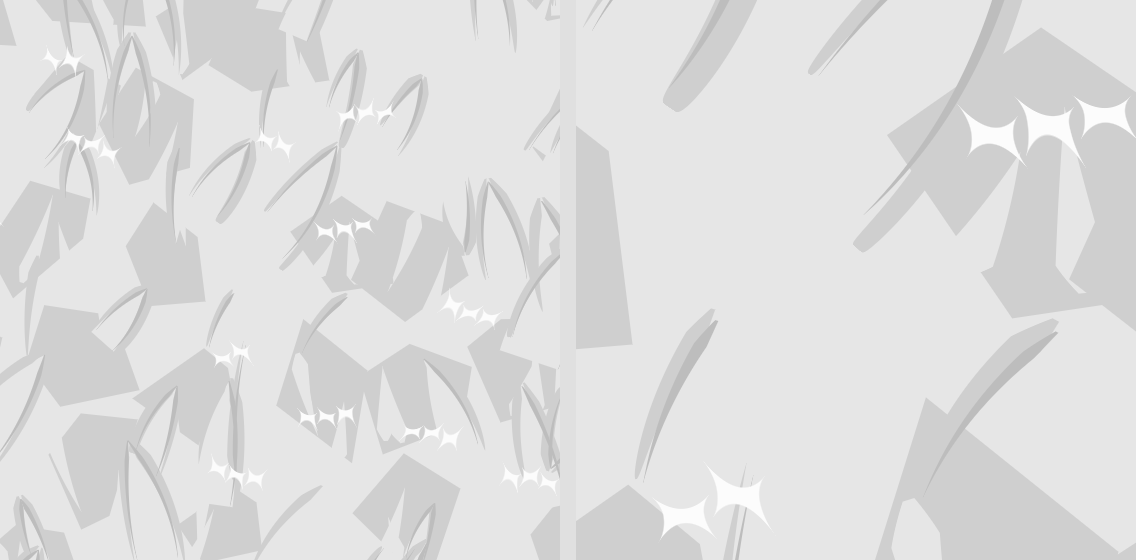
Left: the whole. Right: its middle third, enlarged.
Write a Shadertoy shader that draws this pattern.

```glsl
// Draws pale grey cut-paper foliage: angular patches, arched leaf blades and white glints.

vec4 hash4(vec2 cell, float seed) {
    vec4 h = fract(vec4(cell.xyx, seed) * vec4(0.1031, 0.1030, 0.0973, 0.1099) + 0.37);
    h += dot(h, h.wzxy + 33.33);
    return fract((h.xxyz + h.yzzw) * h.zywx);
}

mat2 rotation(float angle) {
    float c = cos(angle), s = sin(angle);
    return mat2(c, s, -s, c);
}

float coverage(float dist) {
    return clamp(0.5 - dist * iResolution.y, 0.0, 1.0);
}

// Sideways position of an arched blade, t running from apex to foot.
float archOffset(float t, float len, float bend) {
    return bend * len * t * (1.7 - t);
}

// Arched stroke hanging from the origin; low taper leaves a blunt foot.
float blade(vec2 q, float len, float bend, float width, float taper) {
    float t = q.y / len;
    float slope = bend * (1.7 - 2.0 * t);
    float profile = min(t * 5.0 + 0.2, 1.0) * pow(max(1.0 - t, 0.0), taper);
    float side = abs(q.x - archOffset(t, len, bend)) - width * profile;
    return max(side / sqrt(1.0 + slope * slope), (abs(t - 0.5) - 0.5) * len);
}

// Uneven convex polygon made of five half planes.
float patchShape(vec2 q, vec2 cell) {
    float d = -1.0;
    for (int i = 0; i < 5; i++) {
        vec4 h = hash4(cell, 20.0 + float(i));
        float angle = 1.2566 * float(i) + 0.8 * (h.x - 0.5);
        d = max(d, dot(q, vec2(cos(angle), sin(angle))) - mix(0.045, 0.112, h.y));
    }
    return d;
}

// Row of small plates with hollow sides and pointed corners.
float glints(vec2 q, vec2 cell, float last) {
    float index = clamp(round(q.x / 0.034), 0.0, last);
    vec4 h = hash4(cell + index * 7.0, 31.0);
    q.x -= index * 0.034;
    q.y += (h.x - 0.5) * 0.012 + q.x * (h.y - 0.5);
    q.y *= q.y < 0.0 ? mix(0.6, 1.1, h.z) : mix(0.75, 1.5, h.w);
    vec2 a = abs(q);
    float hollow = max(a.y - 0.005 - 36.0 * a.x * a.x, a.x - 0.012 - 20.0 * a.y * a.y);
    return max(hollow / 1.4, max(a.x, a.y) - 0.018);
}

void mainImage(out vec4 fragColor, in vec2 fragCoord) {
    vec2 p = fragCoord / iResolution.y;
    float patches = 1.0, gaps = 1.0, stems = 1.0, veins = 1.0, sparks = 1.0;

    // Angular patches, each notched by two light spikes
    vec2 home = floor(p / 0.22);
    for (int j = -1; j <= 1; j++)
    for (int i = -1; i <= 1; i++) {
        vec2 cell = home + vec2(i, j);
        vec4 h = hash4(cell, 1.0);
        vec2 q = p - (cell + 0.5 + 0.6 * (h.xy - 0.5)) * 0.22;
        if (h.z > 0.88) continue;
        float d = patchShape(q, cell);
        for (int k = 0; k < 2; k++) {
            vec4 n = hash4(cell, 5.0 + float(k));
            vec2 s = rotation((n.x - 0.5) * 0.9) * q;
            if (n.y < 0.35) s.y = -s.y;
            s += vec2((n.z - 0.5) * 0.11, 0.1);
            d = max(d, -blade(s, mix(0.07, 0.17, n.w), 0.25 * (n.x - 0.5), 0.018, 1.0));
        }
        patches = min(patches, d);
    }

    // Leaves: two arched blades from one apex, dark veins and a light inside
    home = floor(p / 0.18);
    for (int j = -2; j <= 2; j++)
    for (int i = -2; i <= 2; i++) {
        vec2 cell = home + vec2(i, j);
        vec4 h = hash4(cell, 11.0), g = hash4(cell, 12.0), m = hash4(cell, 13.0);
        vec2 apex = (cell + vec2(0.5, 0.9) + 0.7 * (h.xy - 0.5)) * 0.18;
        vec2 q = rotation(mix(-0.35, 0.75, h.z)) * (p - apex);
        q.y *= g.w < 0.1 ? 1.0 : -1.0;
        float len = mix(0.13, 0.25, h.w);
        float leftBend = -mix(0.08, 0.38, g.x), rightBend = mix(0.08, 0.42, g.y);
        float leftLen = len * mix(0.6, 1.0, m.x);

        stems = min(stems, blade(q + vec2(0.004, 0.006), leftLen, leftBend, mix(0.006, 0.013, m.y), mix(0.15, 1.0, m.z)));
        if (m.w < 0.8)
            veins = min(veins, blade(q, leftLen * 0.95, leftBend, 0.0046, 1.0));
        if (g.z < 0.75) {
            stems = min(stems, blade(q - vec2(0.004, -0.006), len, rightBend, mix(0.007, 0.015, m.z), mix(0.1, 0.9, m.y)));
            veins = min(veins, blade(q, len * 0.9, rightBend, 0.005, 0.8));
            float t = q.y / len;
            float inside = max(archOffset(t, len, leftBend) - q.x, q.x - archOffset(t, len, rightBend));
            if (g.z < 0.42) gaps = min(gaps, max(inside, (abs(t - 0.45) - 0.45) * len));
        }
        if (m.x < 0.42) {
            vec2 s = rotation((m.y - 0.3) * 0.7) * (p - apex + vec2(0.02, len * 0.65));
            sparks = min(sparks, glints(s, cell, floor(1.0 + 2.0 * m.w)));
        }
    }

    // Flat tones laid over one another
    float tone = mix(0.90, 0.81, coverage(patches));
    tone = mix(tone, 0.90, coverage(gaps));
    tone = mix(tone, 0.81, coverage(stems));
    tone = mix(tone, 0.74, coverage(veins));
    tone = mix(tone, 0.99, coverage(sparks));
    fragColor = vec4(vec3(tone), 1.0);
}
```
